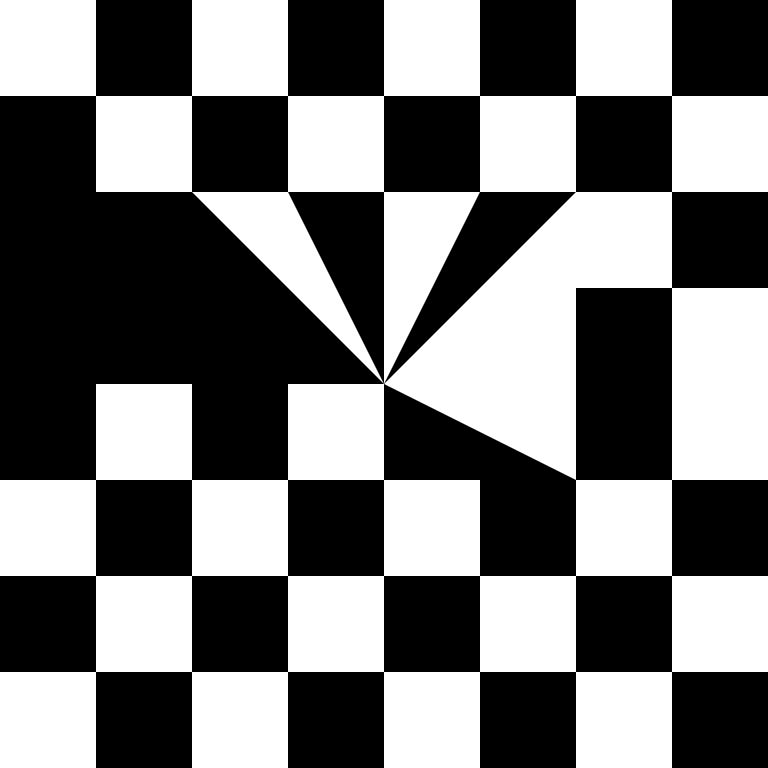
Reproduce this pattern procedurally as a Shadertoy shader.

```glsl
#define CELLS 8.0
#define FAN_HEIGHT 2.0
#define FAN_REACH 2
#define LOWER_RAY vec2(2.0, -1.0)
#define DARK vec3(0.0)
#define LIGHT vec3(1.0)

// Edge coverage from a signed distance, one pixel wide
float cover(float dist, float px) {
    return clamp(0.5 + dist / px, 0.0, 1.0);
}

// Smoothed square wave: +1 on even cells, -1 on odd cells
float squareWave(float t, float px) {
    float dist = abs(mod(t - 0.5, 2.0) - 1.0) - 0.5;
    return 2.0 * cover(dist, px) - 1.0;
}

float box(vec2 p, vec2 lo, vec2 hi, float px) {
    vec2 d = min(p - lo, hi - p);
    return cover(min(d.x, d.y), px);
}

// Signed distance to a line through the origin, positive clockwise of it
float clockwise(vec2 p, vec2 dir) {
    return (p.x * dir.y - p.y * dir.x) / length(dir);
}

// Checkerboard mirrored about the horizontal midline
float checker(vec2 p, float px) {
    float row = max(abs(p.y), 0.5);
    return 0.5 - 0.5 * squareWave(p.x, px) * squareWave(row, px);
}

// Wedges meeting at the centre; each ray flips the tone
float fan(vec2 p, float px) {
    float tone = 0.0;
    for (int k = -FAN_REACH; k <= FAN_REACH; k++) {
        float side = cover(clockwise(p, vec2(float(k), FAN_HEIGHT)), px);
        tone = mix(tone, 1.0 - tone, side);
    }
    return tone * cover(-clockwise(p, LOWER_RAY), px);
}

void mainImage(out vec4 fragColor, in vec2 fragCoord) {
    // Centred coordinates, one unit per cell
    float px = CELLS / min(iResolution.x, iResolution.y);
    vec2 p = (fragCoord - 0.5 * iResolution.xy) * px;

    // Fan area: a wide upper band and a taller right block
    float band = box(p, vec2(-4.0, 0.0), vec2(2.0, 2.0), px);
    float block = box(p, vec2(0.0, -1.0), vec2(2.0, 2.0), px);

    float tone = mix(checker(p, px), fan(p, px), max(band, block));
    fragColor = vec4(mix(DARK, LIGHT, tone), 1.0);
}
```
